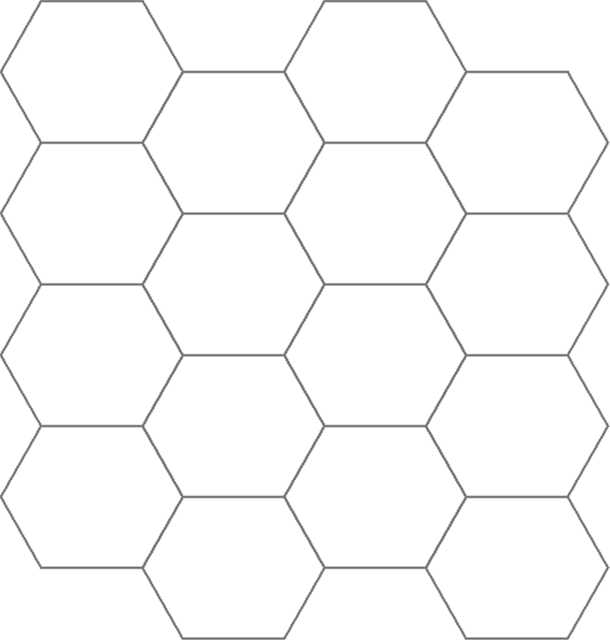
Write a Shadertoy shader that draws this pattern.

```glsl
// Layout, in units of the canvas height
const int COLUMNS = 4;
const int ROWS = 4;
const float PITCH = 0.22135;                   // spacing across and down
const vec2 FIRST_CENTRE = vec2(0.1436, 0.8876); // top left cell
const float HALF_WIDTH = 0.1423;               // centre to side corner
const float HALF_FLAT = 0.0794;                // half of a level edge
const float HALF_HEIGHT = 0.5 * PITCH;

// Line
const float LINE_HALF = 0.00176;
const float LINE_SOFT = 0.00170;
const vec3 PAPER = vec3(1.0);
const vec3 INK = vec3(0.42);

// Slight stepping of the slanted edges
const float JAG_SIZE = 0.0005;
const float JAG_FINE = 1370.0;
const float JAG_COARSE = 310.0;

// Signed distance to a flat-topped hexagon
float hexagon(vec2 p) {
    p = abs(p);
    vec2 slantNormal = normalize(vec2(HALF_HEIGHT, HALF_WIDTH - HALF_FLAT));
    float slant = dot(p - vec2(HALF_WIDTH, 0.0), slantNormal);
    return max(slant, p.y - HALF_HEIGHT);
}

// Sideways shift that leaves level edges straight
float jag(float y) {
    return JAG_SIZE * (0.6 * sin(y * JAG_FINE) + 0.4 * sin(y * JAG_COARSE));
}

// Distance to the nearest outline of the finite honeycomb
float honeycomb(vec2 p) {
    float nearest = 1.0;
    for (int column = 0; column < COLUMNS; column++) {
        float stagger = 0.5 * float(column % 2);
        for (int row = 0; row < ROWS; row++) {
            vec2 cell = vec2(float(column), -float(row) - stagger);
            vec2 centre = FIRST_CENTRE + PITCH * cell;
            nearest = min(nearest, abs(hexagon(p - centre)));
        }
    }
    return nearest;
}

void mainImage(out vec4 fragColor, in vec2 fragCoord) {
    vec2 p = fragCoord / iResolution.y;
    p.x += jag(p.y);

    float soft = max(LINE_SOFT, 0.7 / iResolution.y);
    float line = 1.0 - smoothstep(LINE_HALF - soft, LINE_HALF + soft, honeycomb(p));
    fragColor = vec4(mix(PAPER, INK, line), 1.0);
}
```
